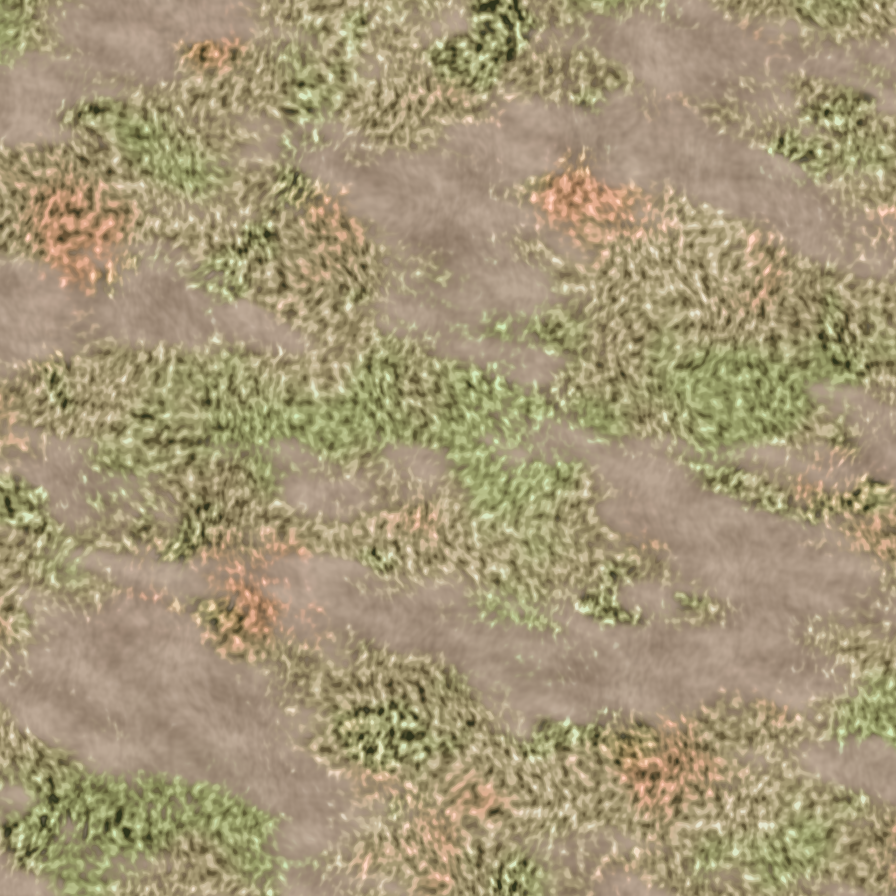
A three.js fragment shader for this texture:

```glsl
// Dry, trampled turf: grainy olive grass broken by smooth mauve soil patches.
varying vec2 vUv;

// Grass ramp from shadow to glint
const vec3 DEEP_SHADE = vec3(0.20, 0.20, 0.12);
const vec3 SHADE      = vec3(0.39, 0.34, 0.22);
const vec3 OLIVE      = vec3(0.54, 0.49, 0.35);
const vec3 STRAW      = vec3(0.65, 0.60, 0.45);
const vec3 PALE       = vec3(0.79, 0.73, 0.60);
const vec3 GLINT      = vec3(0.91, 0.90, 0.82);

// Bare soil
const vec3 DIRT = vec3(0.59, 0.51, 0.44);
const vec3 DUST = vec3(0.71, 0.63, 0.56);

// Local tints
const vec3 GREEN_TINT = vec3(0.91, 1.02, 0.89);
const vec3 RUST_TINT  = vec3(1.13, 0.93, 0.93);

// Feature sizes, as cells across the canvas
const vec2 GRAIN_CELLS  = vec2(88.0, 70.0);
const vec2 PATCH_CELLS  = vec2(3.2, 7.0);
const vec2 STREAK_CELLS = vec2(13.0, 24.0);
const float CLUMP_CELLS = 8.0;
const float TINT_CELLS  = 4.5;

const float PATCH_SLOPE    = 0.18;  // patches drop toward the right
const float BLADE_LEAN     = 0.022; // how far the grain is bent
const float GRAIN_CONTRAST = 3.7;
const float SOIL_LEVEL     = 0.07;  // higher means less soil
const float SOIL_EDGE      = 0.17;

// Random unit gradient for a lattice point
vec2 gradientAt(vec2 cell) {
  vec3 q = fract(cell.xyx * vec3(0.1031, 0.1030, 0.0973));
  q += dot(q, q.yzx + 33.33);
  float angle = 6.2832 * fract((q.x + q.y) * q.z);
  return vec2(cos(angle), sin(angle));
}

float gradientNoise(vec2 p) {
  vec2 i = floor(p);
  vec2 f = p - i;
  vec2 u = f * f * f * (f * (f * 6.0 - 15.0) + 10.0);
  vec2 e = vec2(1.0, 0.0);
  float low = mix(dot(gradientAt(i), f),
                  dot(gradientAt(i + e.xy), f - e.xy), u.x);
  float high = mix(dot(gradientAt(i + e.yx), f - e.yx),
                   dot(gradientAt(i + e.xx), f - e.xx), u.x);
  return mix(low, high, u.y);
}

float fbm(vec2 p) {
  float sum = 0.0;
  float gain = 1.0;
  for (int k = 0; k < 4; k++) {
    sum += gain * gradientNoise(p);
    p = mat2(1.6, 0.9, -0.9, 1.6) * p + 17.3;
    gain *= 0.5;
  }
  return sum;
}

// Fine grain, sheared by a slow warp so that tufts lean different ways
float grassGrain(vec2 p) {
  p.x += BLADE_LEAN * gradientNoise(p * 11.0 + 41.0);
  vec2 q = p * GRAIN_CELLS + 100.0;
  return gradientNoise(q) + 0.6 * gradientNoise(q * 1.9 + 53.0);
}

vec3 grassColor(float tone) {
  vec3 c = mix(DEEP_SHADE, SHADE, smoothstep(-3.3, -2.0, tone));
  c = mix(c, OLIVE, smoothstep(-2.0, -0.95, tone));
  c = mix(c, STRAW, smoothstep(-0.95, 0.15, tone));
  c = mix(c, PALE, smoothstep(0.15, 1.35, tone));
  return mix(c, GLINT, smoothstep(1.5, 2.8, tone));
}

void main() {
  vec2 p = vUv;
  vec2 sloped = vec2(p.x, p.y + PATCH_SLOPE * p.x);
  float grain = grassGrain(p);

  // Grass, with deeper contrast inside scattered clumps
  float clump = smoothstep(0.18, 0.5, fbm(p * CLUMP_CELLS + 23.0));
  float tone = GRAIN_CONTRAST * grain * (1.0 + 0.6 * clump);
  tone += 0.9 * gradientNoise(p * 6.0 + 71.0) - 0.3 * clump;
  vec3 grass = grassColor(tone);

  // Green and rusty drifts
  float drift = fbm(p * TINT_CELLS + 61.0);
  float green = max(smoothstep(0.0, 0.45, drift), 0.7 * clump);
  float rust = smoothstep(0.2, 0.6, -drift + 0.25 * grain);
  grass *= mix(vec3(1.0), GREEN_TINT, green);
  grass *= mix(vec3(1.0), RUST_TINT, rust);

  // Soil, streaked and only faintly grainy
  float streak = fbm(sloped * STREAK_CELLS + 31.0);
  float soilTone = 0.55 + 1.0 * streak + 0.35 * grain;
  vec3 soil = mix(DIRT, DUST, clamp(soilTone, -0.35, 1.2));

  // Ragged patches of soil, kept off the thick clumps
  float cover = fbm(sloped * PATCH_CELLS + 9.0) + 0.22 * streak;
  cover -= 0.22 * grain + 0.15 * clump;
  float bare = smoothstep(SOIL_LEVEL - SOIL_EDGE, SOIL_LEVEL + SOIL_EDGE, cover);

  gl_FragColor = vec4(mix(grass, soil, 0.94 * bare), 1.0);
}
```
